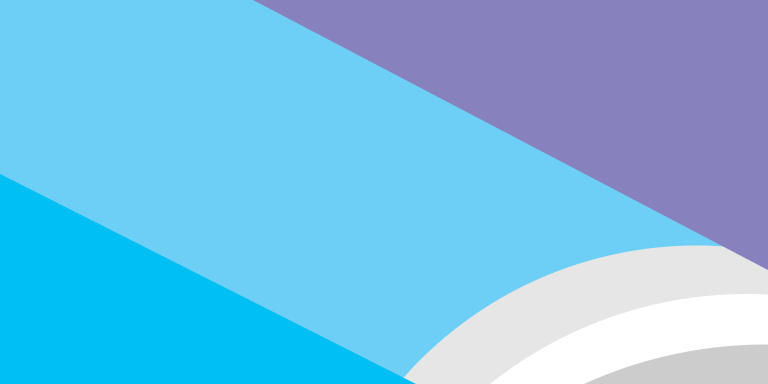
Write a Shadertoy shader that draws this background.

```glsl
const vec3 SKY    = vec3(0.427, 0.812, 0.965);
const vec3 PURPLE = vec3(0.529, 0.506, 0.741);
const vec3 BLUE   = vec3(0.000, 0.749, 0.953);
const vec3 PALE   = vec3(0.900);
const vec3 WHITE  = vec3(1.000);
const vec3 GREY   = vec3(0.800);

// Slanted edges: height at the left side, slope
const vec2 UPPER_EDGE = vec2(1.3454, -0.5243);
const vec2 LOWER_EDGE = vec2(0.5469, -0.5048);

// Discs: horizontal centre, top, radius
const vec3 OUTER_DISC  = vec3(1.8151, 0.3607, 1.0208);
const vec3 MIDDLE_DISC = vec3(1.9453, 0.2344, 1.0729);
const vec3 INNER_DISC  = vec3(1.9948, 0.1029, 1.1432);

// Signed distance to a slanted edge, positive above it
float edgeDistance(vec2 p, vec2 edge) {
    return (p.y - edge.x - edge.y * p.x) / length(vec2(1.0, edge.y));
}

// Signed distance to a disc, negative inside
float discDistance(vec2 p, vec3 disc) {
    vec2 centre = vec2(disc.x, disc.y - disc.z);
    return length(p - centre) - disc.z;
}

// Smooth coverage of the region where the distance is negative
float coverage(float dist) {
    return clamp(0.5 - dist * iResolution.y, 0.0, 1.0);
}

void mainImage(out vec4 fragColor, in vec2 fragCoord) {
    vec2 p = fragCoord / iResolution.y;
    vec3 color = SKY;

    // Nested discs in the lower right
    color = mix(color, PALE, coverage(discDistance(p, OUTER_DISC)));
    color = mix(color, WHITE, coverage(discDistance(p, MIDDLE_DISC)));
    color = mix(color, GREY, coverage(discDistance(p, INNER_DISC)));

    // Corner panels on both sides of the diagonal band
    color = mix(color, BLUE, coverage(edgeDistance(p, LOWER_EDGE)));
    color = mix(color, PURPLE, coverage(-edgeDistance(p, UPPER_EDGE)));

    fragColor = vec4(color, 1.0);
}
```
